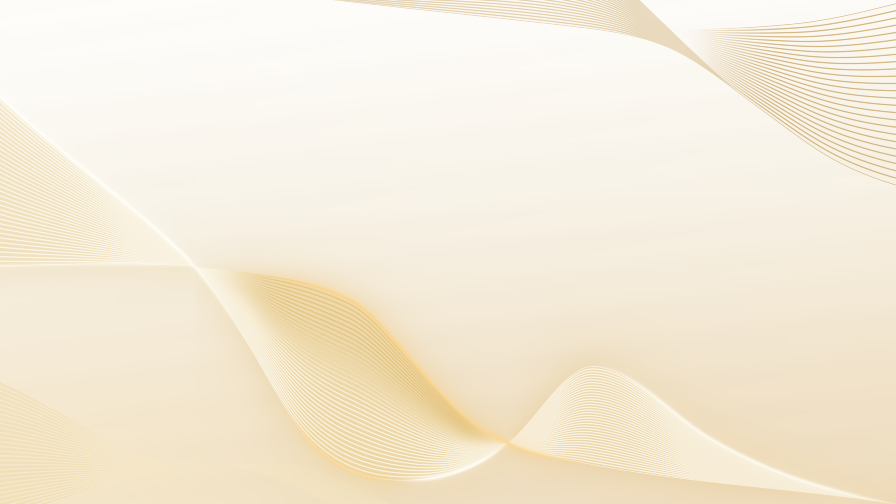
A WebGL 1 fragment shader for this background:

```glsl
precision highp float;
// Cream backdrop with twisting ribbons of fine gold and white lines.
// Each ribbon is blended between two cubic edge curves; where the edges
// cross, the ribbon twists. Canvas units: 16 wide, 9 high, origin lower left.
uniform vec2 u_resolution;

#define LINE_WIDTH 0.022
#define MAIN_LINES 36.0
#define TOP_LINES 25.0
#define LOW_LINES 30.0
#define SHADOW_REACH 0.32
#define SHADOW_STRENGTH 0.24
#define WHITE vec3(1.0, 0.995, 0.97)
#define GOLD vec3(0.87, 0.73, 0.43)
#define HONEY vec3(0.93, 0.84, 0.64)
#define AMBER vec3(0.99, 0.84, 0.56)
#define TAN vec3(0.81, 0.69, 0.47)

float pixelSize() { return 16.0 / u_resolution.x; }

// Soft window: rises from a to b, falls from c to d.
float window(float x, float a, float b, float c, float d) {
  return smoothstep(a, b, x) * (1.0 - smoothstep(c, d, x));
}

// Extends a curve to the next knot (x, height, slope); curve = (height, slope).
void knot(inout vec2 curve, inout vec3 from, float x, vec3 to) {
  if (x >= from.x) {
    float w = to.x - from.x;
    float t = clamp((x - from.x) / w, 0.0, 1.0);
    float rise = to.y - from.y;
    float c2 = 3.0 * rise - w * (2.0 * from.z + to.z);
    float c3 = w * (from.z + to.z) - 2.0 * rise;
    curve = vec2(from.y + t * (w * from.z + t * (c2 + t * c3)),
                 from.z + t * (2.0 * c2 + 3.0 * c3 * t) / w);
  }
  from = to;
}

// Edge that dives from the left, sweeps under the belly and forms the hump.
vec2 divingEdge(float x) {
  vec3 k = vec3(0.0, 7.27, -0.95);
  vec2 c = k.yz;
  knot(c, k, x, vec3(3.23, 4.5, -0.95));
  knot(c, k, x, vec3(4.38, 2.92, -1.6));
  knot(c, k, x, vec3(5.52, 1.13, -1.05));
  knot(c, k, x, vec3(7.19, 0.42, 0.0));
  knot(c, k, x, vec3(9.06, 1.08, 0.8));
  knot(c, k, x, vec3(10.58, 2.46, 0.0));
  knot(c, k, x, vec3(12.5, 1.29, -0.67));
  knot(c, k, x, vec3(13.54, 0.73, -0.46));
  knot(c, k, x, vec3(16.0, 0.0, -0.2));
  return c;
}

// Edge that runs level, arcs over the belly and flattens under the hump.
vec2 archingEdge(float x) {
  vec3 k = vec3(0.0, 4.25, 0.02);
  vec2 c = k.yz;
  knot(c, k, x, vec3(3.23, 4.25, -0.06));
  knot(c, k, x, vec3(5.0, 4.04, -0.17));
  knot(c, k, x, vec3(6.25, 3.65, -0.5));
  knot(c, k, x, vec3(7.19, 2.75, -1.15));
  knot(c, k, x, vec3(8.33, 1.54, -0.85));
  knot(c, k, x, vec3(9.17, 1.04, -0.45));
  knot(c, k, x, vec3(10.42, 0.73, -0.2));
  knot(c, k, x, vec3(16.0, 0.0, -0.15));
  return c;
}

// Signed distance to the band between two edges, negative inside.
float bandDistance(vec2 p, vec2 a, vec2 b) {
  vec2 below = a.x < b.x ? a : b, above = a.x < b.x ? b : a;
  return max((below.x - p.y) * inversesqrt(1.0 + below.y * below.y),
             (p.y - above.x) * inversesqrt(1.0 + above.y * above.y));
}

// Fills a band and strokes its lines; alpha holds the strength of each.
vec3 ribbon(vec3 col, vec2 p, vec2 a, vec2 b, float lines, vec4 fill, vec4 ink) {
  float px = pixelSize(), span = b.x - a.x;
  if (abs(span) < 0.001) span = 0.001;
  float t = (p.y - a.x) / span;
  float slope = mix(a.y, b.y, clamp(t, 0.0, 1.0));
  float spacing = abs(span) / lines * inversesqrt(1.0 + slope * slope);
  float d = abs(fract(t * lines + 0.5) - 0.5) * spacing;
  float stroke = min(1.0, LINE_WIDTH / px) * (1.0 - smoothstep(0.0, max(px, LINE_WIDTH), d));
  float average = min(0.75, LINE_WIDTH / max(spacing, 0.001));
  stroke = mix(average, stroke, smoothstep(px, 2.0 * px, spacing));
  float inside = clamp(0.5 - bandDistance(p, a, b) / px, 0.0, 1.0);
  col = mix(col, fill.rgb, fill.a * inside);
  return mix(col, ink.rgb, ink.a * stroke * inside);
}

// Thin bright rim with a soft halo along one edge.
vec3 rim(vec3 col, vec2 p, vec2 edge, vec3 tint, float strength) {
  float d = abs(p.y - edge.x) * inversesqrt(1.0 + edge.y * edge.y);
  float glow = 0.6 * exp(-d * d / 0.0012) + 0.35 * exp(-d / 0.13);
  return mix(col, tint, strength * glow);
}

void main() {
  vec2 p = gl_FragCoord.xy / u_resolution * vec2(16.0, 9.0);
  float x = p.x;

  // Backdrop: white above, warm sand below, with faint tilted bands.
  float depth = 1.0 - p.y / 9.0 + 0.007 * (x - 5.0);
  vec3 col = mix(vec3(0.995, 0.99, 0.98), vec3(0.966, 0.942, 0.893), smoothstep(-0.05, 0.58, depth));
  col = mix(col, vec3(0.938, 0.874, 0.765), smoothstep(0.38, 1.0, depth));
  col += vec3(0.02, 0.028, 0.02) * smoothstep(9.0, 0.0, x) * smoothstep(0.5, 1.0, depth);
  col += 0.002 * sin(9.0 * p.y - 1.2 * x);

  // Low left ribbon.
  vec3 k = vec3(0.0, 2.19, -0.45);
  vec2 upper = k.yz;
  knot(upper, k, x, vec3(2.7, 0.83, -0.35));
  knot(upper, k, x, vec3(3.75, 0.67, 0.0));
  knot(upper, k, x, vec3(5.1, 0.73, -0.04));
  knot(upper, k, x, vec3(7.0, 0.0, -0.45));
  k = vec3(0.0, -0.3, 0.35);
  vec2 lower = k.yz;
  knot(lower, k, x, vec3(3.75, 0.67, 0.05));
  knot(lower, k, x, vec3(7.0, -0.6, -0.5));
  col = ribbon(col, p, upper, lower, LOW_LINES, vec4(HONEY, 0.42), vec4(WHITE, 0.3));

  // Top right ribbon: a narrow tail, then an open fan past the twist.
  k = vec3(5.94, 9.0, -0.12);
  vec2 sweep = k.yz;
  knot(sweep, k, x, vec3(10.42, 8.5, -0.12));
  knot(sweep, k, x, vec3(11.88, 8.17, -0.4));
  knot(sweep, k, x, vec3(13.54, 7.08, -0.73));
  knot(sweep, k, x, vec3(14.58, 6.33, -0.65));
  knot(sweep, k, x, vec3(16.0, 5.69, -0.3));
  k = vec3(5.94, 9.6, 0.0);
  vec2 tail = k.yz;
  knot(tail, k, x, vec3(11.42, 9.0, -0.95));
  knot(tail, k, x, vec3(13.54, 7.08, -0.73));
  k = vec3(12.2, 8.48, 0.0);
  vec2 fan = k.yz;
  knot(fan, k, x, vec3(14.2, 8.58, 0.1));
  knot(fan, k, x, vec3(16.0, 8.94, 0.25));
  float tailFade = 1.0 - smoothstep(12.8, 13.5, x);
  float fanFade = smoothstep(12.1, 14.0, x);
  col = ribbon(col, p, sweep, tail, TOP_LINES, vec4(HONEY, 0.08 * tailFade), vec4(TAN, 0.55 * tailFade));
  col = ribbon(col, p, sweep, fan, TOP_LINES, vec4(HONEY, 0.06 * fanFade), vec4(TAN, 0.9 * fanFade));

  // Main ribbon: shadow, then body, then rims.
  vec2 dive = divingEdge(x), arch = archingEdge(x);
  float outside = max(bandDistance(p, dive, arch), 0.0);
  float lit = p.y > dive.x ? smoothstep(2.5, 5.0, x) : 1.0;
  col = mix(col, GOLD, SHADOW_STRENGTH * lit * exp(-outside / SHADOW_REACH));
  float across = clamp((p.y - dive.x) / max(arch.x - dive.x, 0.01), 0.0, 1.0);
  float belly = window(x, 3.6, 5.2, 8.2, 9.4);
  float body = mix(0.3, 0.72 * smoothstep(-0.15, 0.4, across + smoothstep(5.0, 6.0, x)), belly);
  vec3 ink = mix(WHITE, GOLD, belly * smoothstep(0.35, 0.85, across));
  col = ribbon(col, p, dive, arch, MAIN_LINES, vec4(HONEY, body), vec4(ink, 0.75));
  col = rim(col, p, dive, WHITE, window(x, -1.0, 0.0, 3.0, 4.6) + window(x, 7.0, 7.8, 8.6, 9.3));
  col = rim(col, p, dive, WHITE, 0.8 * window(x, 10.2, 12.0, 14.5, 16.5));
  col = rim(col, p, dive, AMBER, 0.7 * window(x, 4.8, 5.8, 6.6, 7.4));
  col = rim(col, p, arch, WHITE, 0.5 * window(x, -1.0, 0.0, 2.6, 3.6));
  col = rim(col, p, arch, AMBER, 0.85 * window(x, 4.0, 6.0, 9.4, 10.8));

  gl_FragColor = vec4(clamp(col, 0.0, 1.0), 1.0);
}
```
